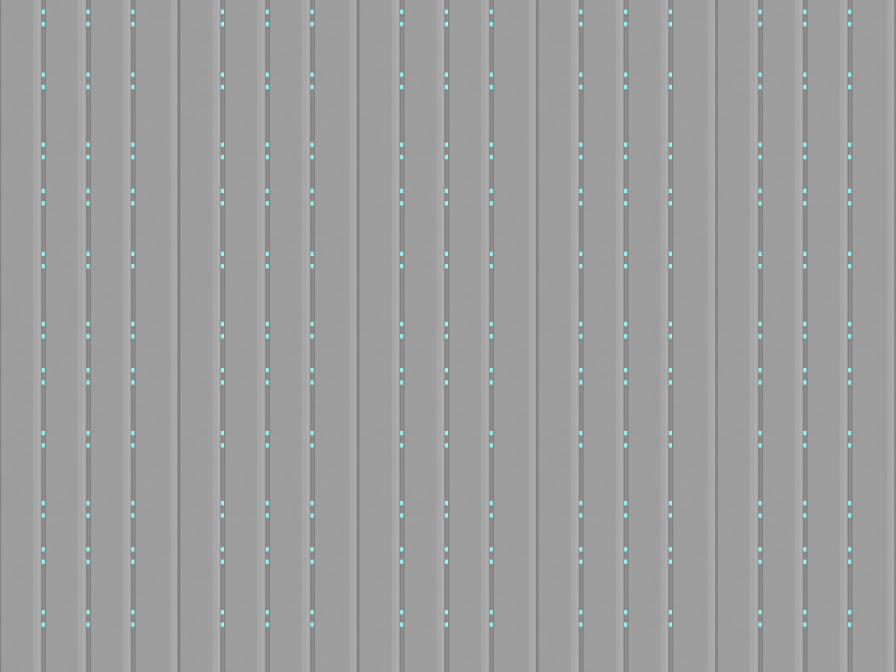
Write a Shadertoy shader that draws this pattern.

```glsl
// Grey ribbed wall panels: each square tile holds four raised ribs beside dark grooves.
// Three grooves carry paired cyan lights; the fourth is a thin joint at the tile edge.
// Box-filtered bands on a wrapped tile coordinate keep every edge smooth.

const float TILES_ACROSS = 5.0;
const int   GROOVES      = 4;
const float FIRST_GROOVE = 0.244;
const float JOINT_CENTRE = 0.998;
const float GROOVE_HALF  = 0.0130;
const float JOINT_HALF   = 0.0080;
const float RIB_HALF     = 0.0210;
const float RIB_OFFSET   = -0.038;
const float JOINT_OFFSET = -0.026;
const float LINE_HALF    = 0.0035;
const vec2  LIGHT_HALF   = vec2(0.0085, 0.0120);
const float LIGHT_SHIFT  = -0.0025;
const float PAIR_HALF    = 0.0345;
const vec3  PAIR_ROWS    = vec3(0.100, 0.451, 0.842);
const float WEAR         = 0.006;
const float WEAR_CELLS   = 8.0;

const vec3 PANEL  = vec3(0.618);
const vec3 RIB    = vec3(0.655);
const vec3 SHINE  = vec3(0.680);
const vec3 GROOVE = vec3(0.555, 0.550, 0.550);
const vec3 SHADOW = vec3(0.485, 0.480, 0.480);
const vec3 LIGHT  = vec3(0.560, 0.960, 0.960);

// Signed distance to a centre, wrapped over one tile
float wrapped(float x, float centre) {
    return fract(x - centre + 0.5) - 0.5;
}

// Share of a pixel covered by a band around zero
float band(float d, float halfWidth, float px) {
    float lo = max(d - 0.5 * px, -halfWidth);
    float hi = min(d + 0.5 * px, halfWidth);
    return max(hi - lo, 0.0) / px;
}

vec2 gradient(vec2 cell) {
    cell = mod(cell, WEAR_CELLS);
    float angle = 6.2832 * fract(sin(dot(cell, vec2(127.1, 311.7))) * 43758.5);
    return vec2(cos(angle), sin(angle));
}

// Gradient noise that repeats with the tile
float gradientNoise(vec2 p) {
    vec2 i = floor(p), f = fract(p);
    vec2 u = f * f * f * (f * (f * 6.0 - 15.0) + 10.0);
    vec2 e = vec2(1.0, 0.0);
    float a = dot(gradient(i), f);
    float b = dot(gradient(i + e.xy), f - e.xy);
    float c = dot(gradient(i + e.yx), f - e.yx);
    float d = dot(gradient(i + e.xx), f - e.xx);
    return mix(mix(a, b, u.x), mix(c, d, u.x), u.y);
}

// Coverage of all light pairs along the height of a tile
float lightRows(float y, float px) {
    float cover = 0.0;
    for (int i = 0; i < 3; i++) {
        float d = abs(wrapped(y, PAIR_ROWS[i])) - PAIR_HALF;
        cover += band(d, LIGHT_HALF.y, px);
    }
    return min(cover, 1.0);
}

void mainImage(out vec4 fragColor, in vec2 fragCoord) {
    // Tile units, measured down from the top edge
    float px = TILES_ACROSS / iResolution.x;
    vec2 p = vec2(fragCoord.x, iResolution.y - fragCoord.y) * px;
    vec2 t = fract(p);

    vec3 color = PANEL;
    float rows = lightRows(t.y, px);

    for (int i = 0; i < GROOVES; i++) {
        bool joint = i == GROOVES - 1;
        float centre = joint ? JOINT_CENTRE : FIRST_GROOVE + float(i) / float(GROOVES);
        float grooveHalf = joint ? JOINT_HALF : GROOVE_HALF;
        float d = wrapped(t.x, centre);

        // Raised rib with brighter edges
        float r = d - (joint ? JOINT_OFFSET : RIB_OFFSET);
        color = mix(color, RIB, band(r, RIB_HALF, px));
        color = mix(color, SHINE, band(r - 0.6 * RIB_HALF, 2.0 * LINE_HALF, px));

        // Groove with shaded sides
        color = mix(color, GROOVE, band(d, grooveHalf, px));
        float side = abs(d) - grooveHalf + LINE_HALF;
        color = mix(color, SHADOW, 0.6 * band(side, LINE_HALF, px));

        // Lights sit only in the wide grooves
        if (!joint) {
            float column = band(d - LIGHT_SHIFT, LIGHT_HALF.x, px);
            color = mix(color, LIGHT, column * rows);
        }
    }

    // Faint surface wear
    color += WEAR * gradientNoise(p * WEAR_CELLS);
    fragColor = vec4(color, 1.0);
}
```
